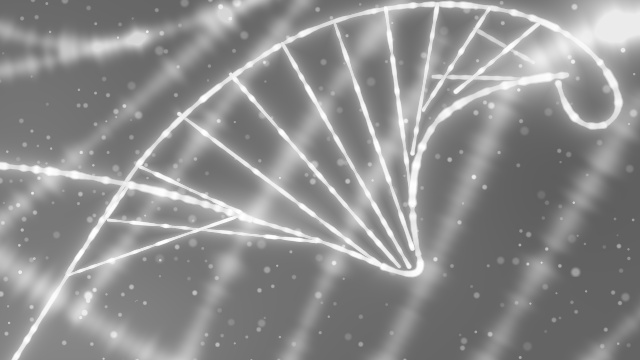
A Shadertoy shader for this background:

```glsl
float hash(vec2 p) {
    return fract(sin(dot(p, vec2(127.1, 311.7))) * 43758.5453);
}

// Smooth one-dimensional noise, used for beads along a strand
float beads(float s, float seed) {
    float i = floor(s), f = fract(s);
    return mix(hash(vec2(i, seed)), hash(vec2(i + 1.0, seed)), f * f * (3.0 - 2.0 * f));
}

// Distance to a segment and position along it
vec2 segment(vec2 p, vec2 a, vec2 b) {
    vec2 d = b - a;
    float t = clamp(dot(p - a, d) / dot(d, d), 0.0, 1.0);
    return vec2(length(p - a - d * t), t * length(d));
}

// Distance to a quadratic curve and arc length along it
vec2 curve(vec2 p, vec2 a, vec2 b, vec2 c) {
    vec2 best = vec2(1e3, 0.0), last = a;
    float travelled = 0.0;
    for (int i = 1; i <= 14; i++) {
        float t = float(i) / 14.0;
        vec2 next = mix(mix(a, b, t), mix(b, c, t), t);
        vec2 s = segment(p, last, next);
        if (s.x < best.x) best = vec2(s.x, travelled + s.y);
        travelled += length(next - last);
        last = next;
    }
    return best;
}

// Sharp beaded core with a halo
float glowLine(vec2 s, float width, float seed) {
    float n = beads(s.y * 13.0, seed);
    float w = width * (0.65 + 0.6 * n);
    float core = (0.72 + 0.28 * n) * (1.0 - smoothstep(w * 0.5, w * 1.5, s.x));
    return max(core, 0.48 * exp(-s.x / (width * 2.4)));
}

float strand(vec2 p, vec2 a, vec2 b, vec2 c, float width) {
    return glowLine(curve(p, a, b, c), width, a.x);
}

float rung(vec2 p, vec2 a, vec2 b, float width) {
    return glowLine(segment(p, a, b), width, a.x + 3.0);
}

// Defocused strand made of uneven blobs
float blurred(vec2 p, vec2 a, vec2 b, vec2 c, float width) {
    vec2 s = curve(p, a, b, c);
    float n = beads(s.y * 4.5, a.y) * 0.65 + beads(s.y * 10.0, a.x) * 0.35;
    float w = width * (0.6 + 0.7 * n);
    return exp(-s.x * s.x / (w * w)) * (0.3 + 0.8 * n);
}

// Scattered dust, one speck per cell
float dust(vec2 p, float cell, float radius, float density) {
    vec2 id = floor(p / cell);
    vec2 centre = (id + 0.2 + 0.6 * vec2(hash(id), hash(id + 17.3))) * cell;
    float r = radius * (0.5 + 0.7 * hash(id + 5.1));
    float lit = step(hash(id + 41.7), density) * (0.3 + 0.7 * hash(id + 9.4));
    return lit * (1.0 - smoothstep(r * 0.5, r * 1.4, length(p - centre)));
}

float spot(vec2 p, vec2 centre, vec2 size) {
    vec2 q = (p - centre) / size;
    return exp(-dot(q, q));
}

void mainImage(out vec4 fragColor, in vec2 fragCoord) {
    // Canvas is 4.32 units high, y pointing down
    vec2 p = vec2(fragCoord.x, iResolution.y - fragCoord.y) / iResolution.y * 4.32;

    // Backdrop
    float shade = 0.39 + 0.13 * spot(p, vec2(0.9, 4.1), vec2(2.2, 1.3));
    shade += 0.07 * spot(p, vec2(0.3, 1.6), vec2(1.5));
    shade += 0.06 * spot(p, vec2(4.2, 2.0), vec2(1.8));
    shade -= 0.03 * spot(p, vec2(6.6, 2.2), vec2(1.3, 0.9));
    shade += 0.40 * spot(p, vec2(7.4, 0.2), vec2(0.65, 0.45));
    shade += 0.22 * spot(p, vec2(6.3, 0.8), vec2(0.8, 0.45));
    shade += 0.14 * spot(p, vec2(3.0, 2.6), vec2(0.8, 0.3));

    // Defocused strands
    float soft = blurred(p, vec2(-0.1, 2.75), vec2(1.6, 1.3), vec2(3.2, -0.2), 0.13);
    soft += blurred(p, vec2(0.9, 3.8), vec2(2.2, 1.9), vec2(3.7, -0.1), 0.12);
    soft += blurred(p, vec2(2.2, 4.4), vec2(2.9, 2.5), vec2(4.8, 0.0), 0.14);
    soft += blurred(p, vec2(3.45, 4.4), vec2(4.1, 2.9), vec2(5.3, 0.5), 0.13);
    soft += blurred(p, vec2(4.6, 4.4), vec2(5.4, 2.8), vec2(6.1, 1.1), 0.15);
    soft += blurred(p, vec2(5.8, 4.4), vec2(6.7, 2.8), vec2(7.7, 1.2), 0.16);
    soft += blurred(p, vec2(7.1, 4.4), vec2(7.4, 4.0), vec2(7.8, 3.7), 0.14);
    soft += 1.1 * blurred(p, vec2(-0.1, 3.05), vec2(0.9, 3.75), vec2(2.0, 4.4), 0.18);
    soft += 1.2 * blurred(p, vec2(-0.1, 0.87), vec2(1.7, 0.55), vec2(3.3, -0.1), 0.12);
    soft += blurred(p, vec2(-0.1, 0.3), vec2(0.8, 0.7), vec2(1.7, 0.45), 0.11);
    soft += 1.3 * blurred(p, vec2(6.5, 0.7), vec2(7.0, 0.4), vec2(7.8, 0.3), 0.2);
    shade += 0.29 * min(soft, 1.5);

    // Dust
    float crowd = 0.2 + 0.4 * spot(p, vec2(0.6, 2.2), vec2(1.5, 1.2));
    shade += 0.28 * dust(p, 0.17, 0.025, crowd);
    shade += 0.24 * dust(p + 0.7, 0.31, 0.045, 0.3);

    // Outer strand with its curl
    float light = strand(p, vec2(0.12, 4.4), vec2(0.75, 3.4), vec2(1.5, 2.2), 0.032);
    light = max(light, strand(p, vec2(1.5, 2.2), vec2(2.1, 1.3), vec2(3.35, 0.55), 0.034));
    light = max(light, strand(p, vec2(3.35, 0.55), vec2(4.2, 0.07), vec2(5.25, 0.05), 0.035));
    light = max(light, strand(p, vec2(5.25, 0.05), vec2(6.6, 0.05), vec2(7.2, 0.75), 0.04));
    light = max(light, strand(p, vec2(7.2, 0.75), vec2(7.62, 1.3), vec2(7.25, 1.5), 0.05));
    light = max(light, strand(p, vec2(7.25, 1.5), vec2(6.85, 1.6), vec2(6.7, 1.0), 0.045));

    // Inner strand with its hairpin
    light = max(light, strand(p, vec2(-0.1, 1.98), vec2(1.6, 2.12), vec2(3.0, 2.63), 0.045));
    light = max(light, strand(p, vec2(3.0, 2.63), vec2(3.9, 2.88), vec2(4.6, 3.2), 0.03));
    light = max(light, strand(p, vec2(4.6, 3.2), vec2(5.15, 3.43), vec2(5.02, 3.05), 0.038));
    light = max(light, strand(p, vec2(5.02, 3.05), vec2(4.8, 2.0), vec2(5.25, 1.45), 0.045));
    light = max(light, strand(p, vec2(5.25, 1.45), vec2(5.7, 1.0), vec2(6.8, 0.9), 0.05));

    // Fan of rungs
    for (int i = 0; i < 8; i++) {
        float k = float(i), x = 2.15 + 0.62 * k;
        vec2 top = vec2(x, 0.05 + 0.137 * (x - 5.25) * (x - 5.25));
        float left = max(3.0 - k, 0.0), right = max(k - 5.0, 0.0);
        vec2 foot = vec2(4.95 - 0.04 * left * left + 0.13 * right * right,
                         3.2 - 2.1 * smoothstep(2.0, 7.0, k));
        light = max(light, rung(p, top, foot, 0.028));
    }

    // Short crossing links
    light = max(light, rung(p, vec2(1.68, 2.0), vec2(3.1, 2.65), 0.026));
    light = max(light, rung(p, vec2(1.3, 2.64), vec2(3.8, 2.9), 0.022));
    light = max(light, rung(p, vec2(0.82, 3.3), vec2(2.9, 2.58), 0.02));
    light = max(light, rung(p, vec2(0.8, 3.28), vec2(1.56, 2.2), 0.026));
    light = max(light, 0.8 * rung(p, vec2(5.2, 0.92), vec2(6.5, 0.95), 0.026));
    light = max(light, 0.7 * rung(p, vec2(5.7, 0.35), vec2(6.4, 0.75), 0.026));

    fragColor = vec4(vec3(mix(min(shade, 0.92), 1.0, clamp(light, 0.0, 1.0))), 1.0);
}
```
